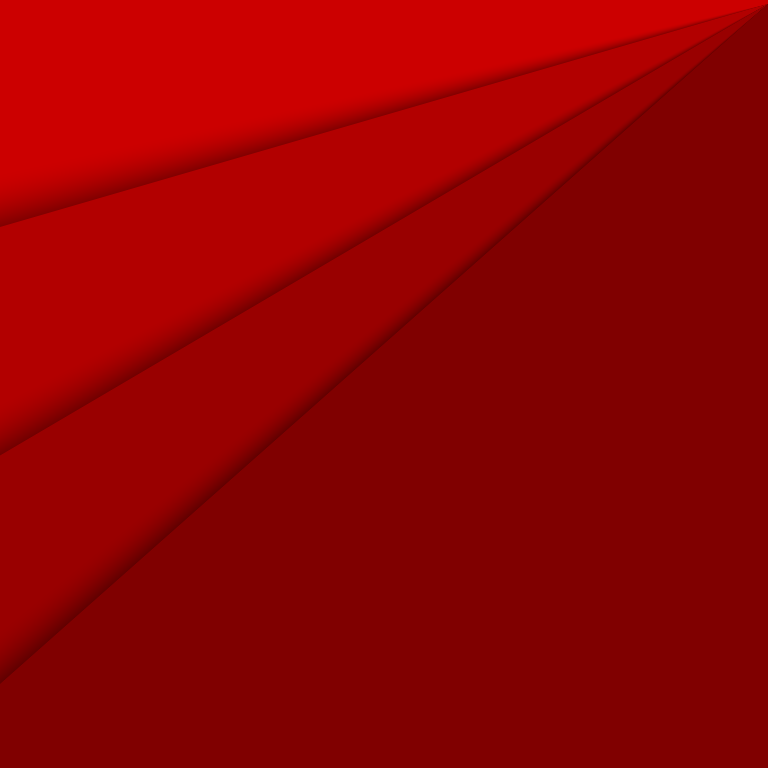
Write a Shadertoy shader that draws this background.

```glsl
const vec2 APEX = vec2(1.0, 0.995);      // point where all folds meet
const int FOLD_COUNT = 3;
const float FIRST_SLOPE = 0.2906;        // drop per unit run of the top fold
const float SLOPE_STEP = 0.2975;
const vec3 TOP_RED = vec3(0.8, 0.0, 0.0);
const vec3 RED_STEP = vec3(0.1, 0.0, 0.0);
const float SHADOW_WIDTH = 0.072;        // in slope units, so it narrows to the apex
const float SHADOW_DEPTH = 0.37;
const float SHADOW_FALLOFF = 1.8;

// Darkening on the upper side of a fold, strongest at its edge
float foldShadow(float above) {
    float nearness = clamp(1.0 - above / SHADOW_WIDTH, 0.0, 1.0);
    return 1.0 - SHADOW_DEPTH * pow(nearness, SHADOW_FALLOFF);
}

void mainImage(out vec4 fragColor, in vec2 fragCoord) {
    vec2 uv = fragCoord / iResolution.xy;
    float run = max(APEX.x - uv.x, 0.0001);
    float slope = (APEX.y - uv.y) / run;
    float pixelSlope = 1.0 / (iResolution.y * run);

    // Layer the sheets from the top down
    vec3 color = TOP_RED;
    for (int i = 0; i < FOLD_COUNT; i++) {
        float below = slope - (FIRST_SLOPE + SLOPE_STEP * float(i));
        vec3 nextSheet = TOP_RED - RED_STEP * float(i + 1);
        float coverage = clamp(0.5 + below / pixelSlope, 0.0, 1.0);
        color = mix(color * foldShadow(max(-below, 0.0)), nextSheet, coverage);
    }

    fragColor = vec4(color, 1.0);
}
```
